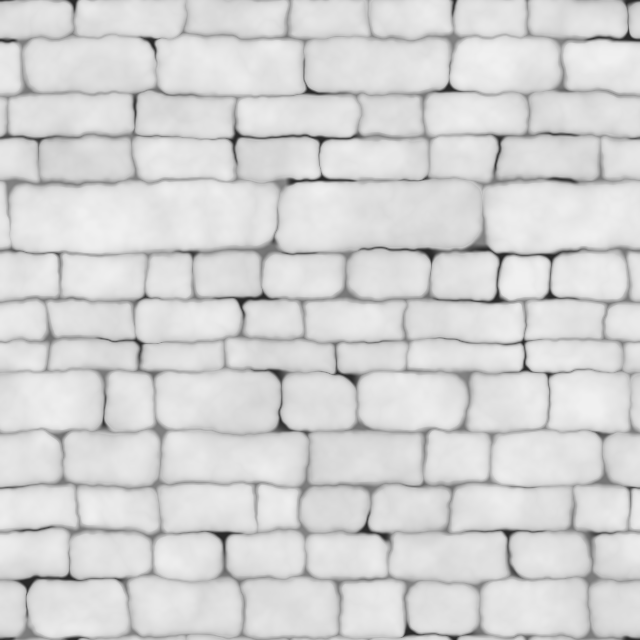
Write a Shadertoy shader that draws this texture map.

```glsl
// Seamless pale dry-stone wall: thirteen uneven courses with shadowed joints.

const int COURSES = 13;
const float SHEET = 768.0; // layout units across the canvas

// Top edge of each course measured downward, with the closing edge last
const float EDGES[14] = float[14](-3.0, 45.0, 112.0, 164.0, 217.0, 302.0, 359.0,
                                  409.0, 446.0, 518.0, 582.0, 637.0, 695.0, 765.0);
// Stones per course, and the sideways shift of its joints in stone widths
const float STONES[13] = float[13](7.0, 5.0, 6.0, 7.0, 3.0, 9.0, 7.0,
                                   7.0, 7.0, 6.0, 8.0, 7.0, 7.0);
const float SHIFT[13] = float[13](0.88, 0.25, 0.12, 0.43, 0.05, 0.86, 0.55,
                                  0.57, 0.95, 0.74, 0.90, 0.51, 0.43);

float hash(vec2 p, float seed) {
    vec3 q = fract(vec3(p.xyx + seed * 7.31) * vec3(0.1031, 0.1030, 0.0973));
    q += dot(q, q.yzx + 33.33);
    return fract((q.x + q.y) * q.z);
}

// Value noise that wraps at the canvas edge
float noise(vec2 p, float freq, float seed) {
    vec2 cell = floor(p * freq), f = fract(p * freq);
    f = f * f * f * (f * (f * 6.0 - 15.0) + 10.0);
    vec2 a = mod(cell, freq), b = mod(cell + 1.0, freq);
    return mix(mix(hash(a, seed), hash(vec2(b.x, a.y), seed), f.x),
               mix(hash(vec2(a.x, b.y), seed), hash(b, seed), f.x), f.y);
}

float fbm(vec2 p, float freq, float seed) {
    float sum = 0.0, gain = 0.5;
    for (int i = 0; i < 4; i++) {
        sum += gain * noise(p, freq, seed + float(i));
        freq *= 2.0;
        gain *= 0.5;
    }
    return sum / 0.9375;
}

// Course edge in canvas units, continued past the canvas
float courseEdge(int row, int wraps) {
    return EDGES[row] / SHEET + float(wraps);
}

// Position of an irregular vertical joint
float jointAt(float k, float count, float shift, float row) {
    float jitter = hash(vec2(mod(k, count), row), 3.0) - 0.5;
    return (k + shift + 0.56 * jitter) / count;
}

float roundedBox(vec2 p, vec2 halfSize, float radius) {
    vec2 q = abs(p) - halfSize + radius;
    return length(max(q, 0.0)) + min(max(q.x, q.y), 0.0) - radius;
}

// Distance to one stone that has its own insets, tilt, slant and rounding
float stoneDistance(vec2 p, vec2 lo, vec2 hi, vec2 id) {
    lo += 0.0018 + 0.0040 * vec2(hash(id, 11.0), hash(id, 12.0));
    hi -= 0.0018 + 0.0040 * vec2(hash(id, 13.0), hash(id, 14.0));
    vec2 halfSize = 0.5 * (hi - lo), q = p - 0.5 * (lo + hi);
    q.y += q.x * 0.05 * (hash(id, 15.0) - 0.5);
    q.x += q.y * 0.22 * (hash(id, 16.0) - 0.5);
    float radius = min(halfSize.x, halfSize.y) * mix(0.15, 0.65, hash(id, 17.0));
    return roundedBox(q, halfSize, radius);
}

// Nearest stone: x is its distance, y its tone
vec2 wall(vec2 p) {
    int here = 0;
    for (int i = 1; i <= COURSES; i++) here += p.y >= EDGES[i] / SHEET ? 1 : 0;
    vec2 best = vec2(1.0, 0.5);
    for (int i = -1; i <= 1; i++) {
        int course = here + i;
        int wraps = course < 0 ? -1 : course / COURSES;
        int row = course - wraps * COURSES;
        float count = STONES[row], shift = SHIFT[row], rowId = float(row);
        float top = courseEdge(row, wraps), bottom = courseEdge(row + 1, wraps);
        float nearest = floor(p.x * count - shift);
        for (float k = nearest - 1.0; k <= nearest + 1.0; k++) {
            vec2 lo = vec2(jointAt(k, count, shift, rowId), top);
            vec2 hi = vec2(jointAt(k + 1.0, count, shift, rowId), bottom);
            vec2 id = vec2(mod(k, count), rowId);
            float d = stoneDistance(p, lo, hi, id);
            if (d < best.x) best = vec2(d, hash(id, 21.0));
        }
    }
    return best;
}

// Hand-cut wobble from broad bends down to small chips
vec2 wobble(vec2 p, float freq, float seed) {
    return vec2(noise(p, freq, seed), noise(p, freq, seed + 1.0)) - 0.5;
}

float stoneFace(vec2 p, float d, float tone) {
    float clouds = fbm(p, 12.0, 41.0) - 0.5;
    float crease = abs(fbm(p + 0.02 * wobble(p, 9.0, 44.0), 14.0, 47.0) - 0.5);
    float face = 0.875 + 0.035 * (tone - 0.5) + 0.13 * clouds + 0.12 * crease;
    return min(face, 0.94) - 0.10 * exp(min(d, 0.0) / 0.0045);
}

float mortarShade(vec2 p, float d) {
    float depth = smoothstep(0.0, 0.008, d);
    float shade = mix(0.74, 0.48, depth) + 0.16 * (fbm(p, 20.0, 51.0) - 0.5);
    float pit = smoothstep(0.55, 0.80, noise(p, 17.0, 57.0));
    return mix(shade, 0.16, pit * smoothstep(0.0005, 0.0065, d));
}

void mainImage(out vec4 fragColor, in vec2 fragCoord) {
    vec2 p = fragCoord / iResolution.xy;
    p.y = 1.0 - p.y;
    vec2 bent = p + 0.007 * wobble(p, 13.0, 61.0) + 0.006 * wobble(p, 34.0, 64.0)
                  + 0.0026 * wobble(p, 90.0, 67.0);
    vec2 stone = wall(bent);
    float soft = max(0.0013, 0.7 / iResolution.y);
    float cover = 1.0 - smoothstep(-soft, soft, stone.x);
    float grey = mix(mortarShade(p, stone.x), stoneFace(p, stone.x, stone.y), cover);
    fragColor = vec4(vec3(grey), 1.0);
}
```
